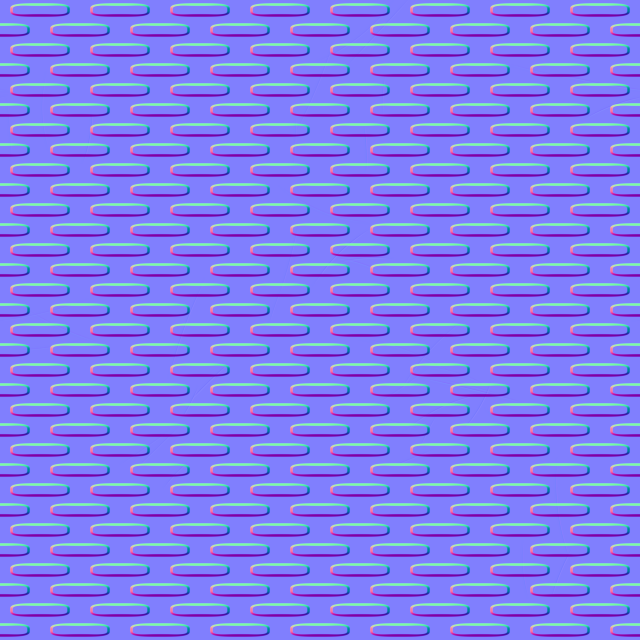
Write a WebGL 2 fragment shader that draws this texture map.

```glsl
#version 300 es
precision highp float;
// Tangent-space normal map of a metal sheet with staggered oblong slots and faint scratches.

#define COLUMNS 8.0          // slots across
#define ROWS 32.0            // rows down, even so the stagger wraps
#define SLOT_HALF vec2(1.515, 0.36)  // half size in row heights
#define ROUNDNESS 3.5        // superellipse exponent
#define BEVEL 0.175          // wall width in row heights
#define STEEPNESS 4.6        // peak slope of the wall
#define SCRATCHES 42
#define SCRATCH_WIDTH 0.0011
#define SCRATCH_SLOPE 0.16
#define SAMPLES 3            // antialiasing grid per side

uniform vec2 u_resolution;
out vec4 fragColor;

const float PI = 3.14159;

vec4 hash4(float n) {
    return fract(sin(n * vec4(12.99, 78.23, 39.35, 93.99) + 1.7) * 4375.85);
}

// Slope of the slot wall, pointing into the slot.
vec2 slotSlope(vec2 uv) {
    vec2 grid = uv * vec2(COLUMNS, ROWS);
    float stagger = 0.5 * (1.0 - mod(floor(grid.y), 2.0));
    grid.x += stagger;
    vec2 p = (fract(grid) - 0.5) * vec2(ROWS / COLUMNS, 1.0);

    // Superellipse with first-order distance
    vec2 q = abs(p) / SLOT_HALF;
    vec2 powers = pow(q, vec2(ROUNDNESS));
    float radius = max(pow(powers.x + powers.y, 1.0 / ROUNDNESS), 0.001);
    vec2 gradient = sign(p) * pow(q / radius, vec2(ROUNDNESS - 1.0)) / SLOT_HALF;
    float steep = max(length(gradient), 0.001);
    float depth = (1.0 - radius) / steep;

    // Rounded wall: flat at the rim and on the floor
    float wall = sin(PI * clamp(depth / BEVEL, 0.0, 1.0));
    return -gradient / steep * STEEPNESS * wall * wall;
}

// Fine curved grooves in loose bunches, wrapped at the canvas edges.
vec2 scratchSlope(vec2 uv) {
    vec2 slope = vec2(0.0);
    for (int i = 0; i < SCRATCHES; i++) {
        float id = float(i);
        vec4 bunch = hash4(floor(id / 3.0) + 50.0);
        vec4 rnd = hash4(id + 3.0);
        vec2 centre = bunch.xy + 0.14 * (rnd.xy - 0.5);
        float angle = PI * bunch.z + 1.2 * (rnd.z - 0.5);
        vec2 along = vec2(cos(angle), sin(angle));
        vec2 across = vec2(-along.y, along.x);
        vec2 d = fract(uv - centre + 0.5) - 0.5;
        float s = dot(d, along);
        float bend = 5.0 * (rnd.w - 0.5);
        float t = (dot(d, across) - bend * s * s) / SCRATCH_WIDTH;
        float halfLength = mix(0.025, 0.09, rnd.y);
        float fade = 1.0 - smoothstep(0.4, 1.0, abs(s) / halfLength);
        slope += across * t * exp(-t * t) * fade * mix(0.3, 1.0, rnd.x);
    }
    return slope * SCRATCH_SLOPE;
}

// Green points down the canvas.
vec3 encodeNormal(vec2 slope) {
    vec3 normal = normalize(vec3(slope.x, -slope.y, 1.0));
    return normal * 0.5 + vec3(0.5, 0.497, 0.495);
}

void main() {
    vec2 scratches = scratchSlope(gl_FragCoord.xy / u_resolution);
    vec3 color = vec3(0.0);
    for (int j = 0; j < SAMPLES; j++) {
        for (int i = 0; i < SAMPLES; i++) {
            vec2 offset = (vec2(i, j) + 0.5) / float(SAMPLES) - 0.5;
            vec2 uv = (gl_FragCoord.xy + offset) / u_resolution;
            color += encodeNormal(slotSlope(uv) + scratches);
        }
    }
    fragColor = vec4(color / float(SAMPLES * SAMPLES), 1.0);
}
```
